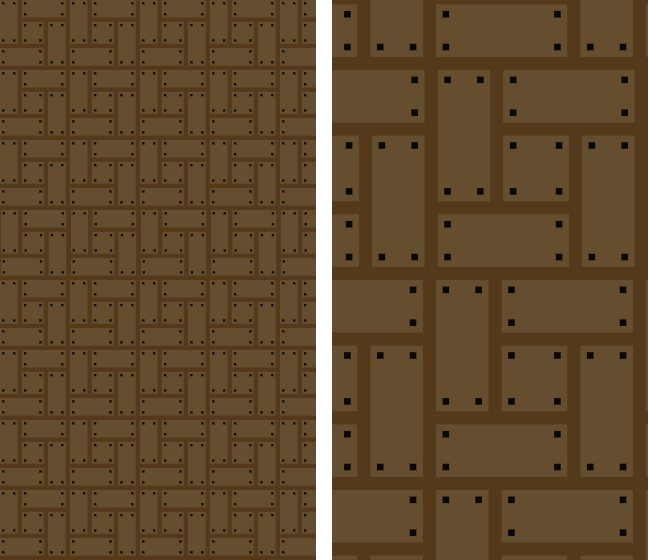
Left: the whole. Right: its middle third, enlarged.
Reproduce this pattern procedurally as a WebGL 1 fragment shader.

```glsl
precision highp float;
// Brown pinwheel parquet: nailed planks around small squares, 4.5 tiles across and 8 down.

uniform vec2 u_resolution;

// Square-cornered box distance
float boxDistance(vec2 p, vec2 halfSize) {
  vec2 d = abs(p) - halfSize;
  return max(d.x, d.y);
}

float coverage(float dist, float pixel) {
  return clamp(0.5 - dist / pixel, 0.0, 1.0);
}

// One plank with a nail in each corner: x = wood coverage, y = nail coverage
vec2 plank(vec2 p, vec2 corner, vec2 size, float pixel) {
  vec2 halfSize = 0.5 * size;
  vec2 q = p - corner - halfSize;
  float wood = boxDistance(q, halfSize);
  float nail = boxDistance(abs(q) - (halfSize - 0.75), vec2(0.25));
  return vec2(coverage(wood, pixel), coverage(nail, pixel));
}

void main() {
  // Tile space, counted from the top left
  vec2 tilePos = gl_FragCoord.xy * 8.0 / u_resolution.y;
  tilePos.y = 8.0 - tilePos.y;

  // Each tile is 16 units wide; one row sits slightly to the right
  float row = floor(tilePos.y);
  float slip = row == 3.0 ? 0.008 : 0.0;
  vec2 p = 16.0 * fract(tilePos - vec2(slip, 0.0));
  float pixel = 128.0 / u_resolution.y;

  // Four planks turning around a square block
  vec2 cover = plank(p, vec2(0.0, 0.0), vec2(4.0, 10.0), pixel);
  cover = max(cover, plank(p, vec2(5.0, 0.0), vec2(10.0, 4.0), pixel));
  cover = max(cover, plank(p, vec2(11.0, 5.0), vec2(4.0, 10.0), pixel));
  cover = max(cover, plank(p, vec2(0.0, 11.0), vec2(10.0, 4.0), pixel));
  cover = max(cover, plank(p, vec2(5.0), vec2(5.0), pixel));

  vec3 color = mix(vec3(0.33, 0.225, 0.107), vec3(0.396, 0.302, 0.188), cover.x);
  color = mix(color, vec3(0.04, 0.03, 0.02), cover.y);
  gl_FragColor = vec4(color, 1.0);
}
```
